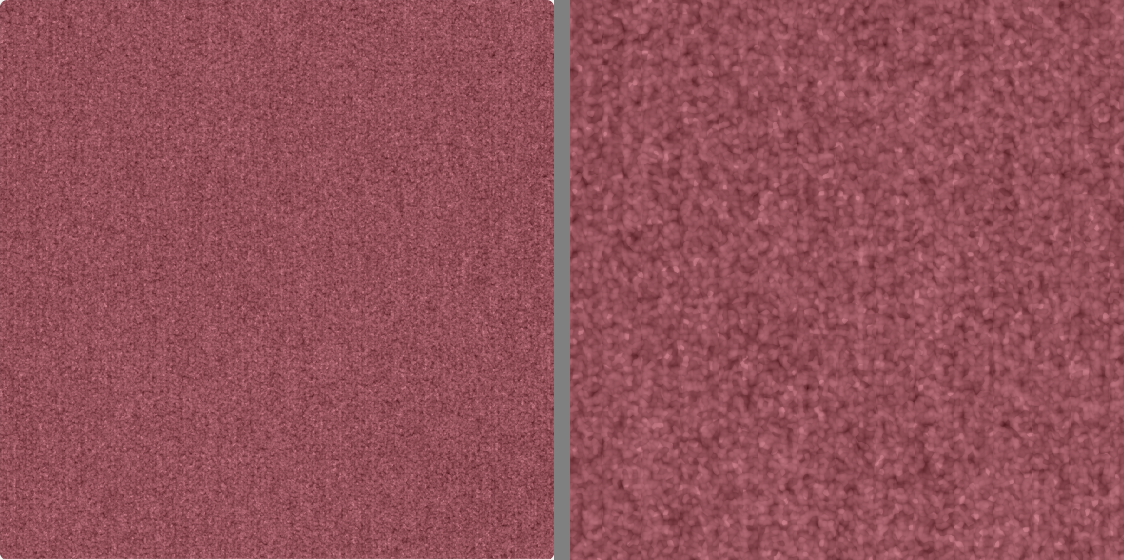
Left, the full canvas; right, a detail of the centre.
Write a Shadertoy shader that draws this texture.

```glsl
// Dusty rose knitted fabric: fine crimped stitches in faint vertical wales.

vec3 hash3(vec2 cell) {
    vec3 h = fract(cell.xyx * vec3(0.1031, 0.1030, 0.0973));
    h += dot(h, h.yxz + 33.33);
    return fract((h.xxy + h.yzz) * h.zyx);
}

// Cellular noise of short strokes: x = blended brightness, y = depth of the gaps
vec2 strokes(vec2 p, float crisp) {
    vec2 cell = floor(p), f = fract(p);
    float total = 0.0, shade = 0.0;
    for (int y = -1; y <= 1; y++)
    for (int x = -1; x <= 1; x++) {
        vec2 offset = vec2(x, y);
        vec3 rnd = hash3(cell + offset);
        vec2 d = offset + 0.5 + (rnd.xy - 0.5) * vec2(0.65, 0.85) - f;
        // Strokes turn every way
        float turn = 3.14 * fract(rnd.x * 7.0 + rnd.z * 5.0);
        float along = d.x * sin(turn) + d.y * cos(turn);
        float across = d.x * cos(turn) - d.y * sin(turn);
        float weight = exp(-crisp * (0.65 * along * along + 1.5 * across * across));
        total += weight;
        shade += weight * rnd.z;
    }
    return vec2(shade / total, -log(total) / crisp);
}

// Broad uneven dye from layered sines, roughly -1 to 1
float dye(vec2 p) {
    return 0.6 * sin(p.x * 5.0 + 1.3 * sin(p.y * 4.0) - 1.2)
         + 0.4 * sin(p.y * 7.0 + 1.5 * sin(p.x * 5.0 + 1.0));
}

void mainImage(out vec4 fragColor, in vec2 fragCoord) {
    vec2 p = fragCoord / iResolution.y;
    vec2 size = iResolution.xy / iResolution.y;

    // Every other wale is shifted by half a stitch
    vec2 knit = p * vec2(172.0, 186.0);
    knit.y += 0.5 * mod(floor(knit.x * 0.5), 2.0) * smoothstep(0.0, 0.15, fract(knit.x * 0.5));
    vec2 yarn = strokes(knit + 7.0, 8.0);
    vec2 fibre = strokes(p * vec2(335.0, 325.0) + 91.0, 9.0);
    float streak = strokes(p * vec2(86.0, 15.0) + 40.0, 6.0).x - 0.5;

    // Vertical wales, stronger in some places
    float wale = sin(p.x * 540.4) * (0.7 + 0.3 * sin(p.y * 37.0 + 5.0 * sin(p.x * 21.0)));

    float tone = 0.10 * (yarn.x - 0.5) + 0.20 * (0.12 - yarn.y)
               + 0.13 * (fibre.x - 0.5) + 0.08 * (0.12 - fibre.y)
               + 0.016 * wale + 0.035 * streak + 0.010 * dye(p);

    // Scattered pale glints on the highest fibres
    tone += 0.06 * smoothstep(0.85, 0.97, fibre.x) * smoothstep(0.5, 0.8, yarn.x);

    vec3 rose = vec3(0.591, 0.324, 0.361) + tone * vec3(1.0, 0.84, 0.89);

    // Swatch with small rounded corners and a thin pale margin below
    vec2 q = abs(p - 0.5 * size) - 0.5 * size + 0.013;
    float edge = length(max(q, 0.0)) - 0.013;
    edge = max(edge, 0.002 - p.y);
    float blur = 0.6 / iResolution.y;
    rose = mix(rose, vec3(0.96, 0.95, 0.95), smoothstep(-blur, blur, edge));

    fragColor = vec4(rose, 1.0);
}
```
